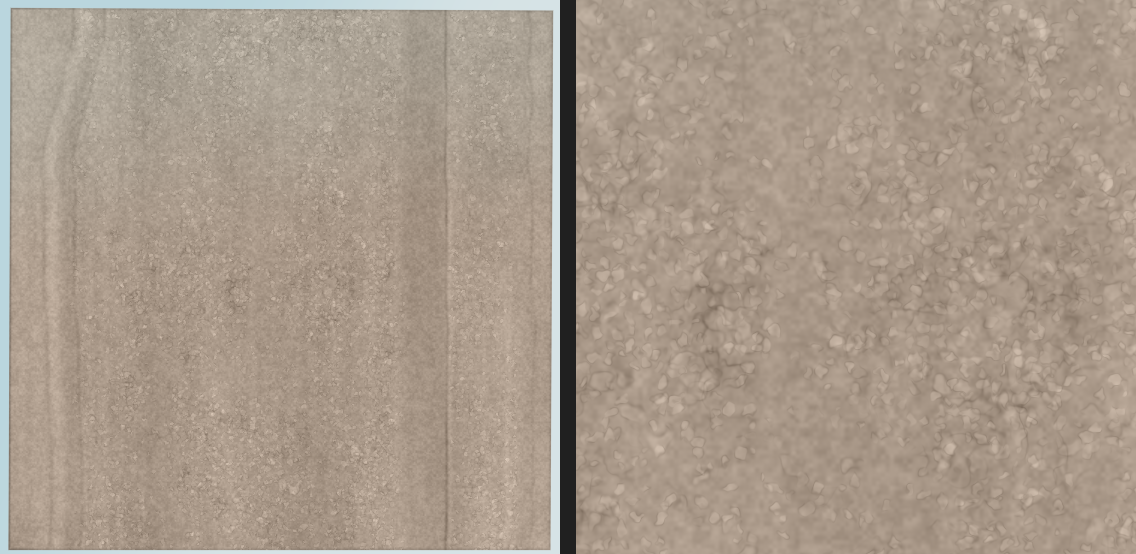
Left: the whole. Right: its middle third, enlarged.
This texture is drawn by a Shadertoy shader. Its source:

```glsl
// A square travertine tile on a pale blue backing: soft vertical sediment bands,
// wandering veins, and columns of small pale pebbles with dark broken rims.
// Every layer adds to one tone value, which then shades a grey-to-tan stone colour.

const vec3 STONE_GREY = vec3(0.672, 0.638, 0.586);
const vec3 STONE_TAN  = vec3(0.674, 0.607, 0.545);
const vec3 TONE_STEP  = vec3(0.060, 0.059, 0.058);
const vec3 BACK_BLUE  = vec3(0.73, 0.84, 0.87);
const vec3 BACK_PALE  = vec3(0.84, 0.89, 0.90);
const float BAND_GAIN = 0.85;
const float PEBBLE_GAIN = 0.95;
const float CRACK_GAIN = 1.5;
const float GRAIN_GAIN = 1.0;

vec2 hash2(vec2 p) {
    vec3 h = fract(vec3(p.xyx) * vec3(0.1031, 0.1030, 0.0973));
    h += dot(h, h.yzx + 33.33);
    return fract((h.xx + h.yz) * h.zy);
}

float noise(vec2 p) {
    vec2 i = floor(p), f = fract(p);
    f = f * f * (3.0 - 2.0 * f);
    float low = mix(hash2(i).x, hash2(i + vec2(1, 0)).x, f.x);
    float high = mix(hash2(i + vec2(0, 1)).x, hash2(i + vec2(1, 1)).x, f.x);
    return mix(low, high, f.y);
}

float fbm(vec2 p) {
    float sum = 0.0, gain = 0.533;
    for (int i = 0; i < 4; i++) {
        sum += gain * noise(p);
        p = mat2(1.6, 1.2, -1.2, 1.6) * p + 17.3;
        gain *= 0.5;
    }
    return sum;
}

// Soft bump of the given half width around zero
float line(float d, float width) { return exp(-d * d / (width * width)); }

// Soft-edged strip between two positions
float strip(float x, float a, float b, float soft) {
    return smoothstep(a - soft, a + soft, x) - smoothstep(b - soft, b + soft, x);
}

// Scattered rotated pebbles: x = pale body, y = dark rim broken into arcs
vec2 pebbles(vec2 p, float share) {
    vec2 cell = floor(p), result = vec2(0.0);
    vec2 warp = vec2(noise(p * 2.3), noise(p * 2.3 + 41.0)) - 0.5;
    float broken = smoothstep(0.3, 0.65, noise(p * 1.9 + 23.0));
    for (int j = -1; j <= 1; j++)
    for (int i = -1; i <= 1; i++) {
        vec2 id = cell + vec2(i, j);
        vec2 place = hash2(id), look = hash2(id + 71.7);
        vec2 d = p + warp * 0.5 - id - 0.15 - 0.7 * place;
        float turn = 6.283 * look.x;
        d = mat2(cos(turn), sin(turn), -sin(turn), cos(turn)) * d;
        float radius = mix(0.20, 0.46, look.y);
        float dist = length(d * vec2(0.9, 1.25)) - radius;
        float present = smoothstep(0.0, 0.15, share - hash2(id + 13.1).y);
        float body = present * smoothstep(0.12, -0.12, dist) * (0.35 + 0.65 * look.x);
        result = max(result, vec2(body, present * broken * line(dist - 0.10, 0.10)));
    }
    return result;
}

// Long sediment bands and the named veins
float bands(vec2 uv) {
    float sway = 0.012 * (noise(vec2(3.0, uv.y * 5.0)) - 0.5)
               + 0.006 * (noise(vec2(9.0, uv.y * 17.0)) - 0.5);
    float worn = 0.3 + 0.9 * noise(vec2(uv.x * 9.0, uv.y * 18.0));
    float tone = 0.8 * (noise(vec2(uv.x * 15.0 + sway * 20.0, uv.y * 1.3)) - 0.5);
    tone += 0.6 * (noise(vec2((uv.x + sway) * 75.0, uv.y * 2.5)) - 0.5);

    // Left vein: a pale ribbon that bends to the right near the top
    float bend = 0.105 + 0.055 * smoothstep(0.70, 0.97, uv.y) + 0.012 * smoothstep(0.5, 0.1, uv.y);
    float left = uv.x - bend - sway;
    tone += 0.85 * line(left + 0.010, 0.011) - 0.45 * line(left - 0.014, 0.013);
    tone -= worn * (0.9 * line(left + 0.026, 0.004) + line(left - 0.029, 0.0035));
    tone += 0.35 * line(left - 0.035, 0.004);

    // Smooth dark bed that ends in a sharp worn seam
    float seam = uv.x - 0.797 - 0.6 * sway;
    tone -= 0.55 * strip(uv.x + sway, 0.725, 0.797, 0.012);
    tone -= 1.9 * worn * line(seam, 0.0026);
    tone += 0.75 * line(seam - 0.007, 0.004) * smoothstep(0.9, 0.5, uv.y);

    // Right veins: a wavy dark one and a pale streak low down
    float right = uv.x - 0.940 - 2.0 * sway;
    tone -= 0.6 * line(right, 0.014) + worn * line(right - 0.010, 0.003);
    tone += 0.6 * line(uv.x - 0.905 - sway, 0.007) * smoothstep(0.55, 0.40, uv.y);
    return tone;
}

void mainImage(out vec4 fragColor, in vec2 fragCoord) {
    vec2 uv = fragCoord / iResolution.xy;
    vec2 p = fragCoord / iResolution.y;

    // Pebbles gather in upright columns and thin out in the smooth beds
    float columns = strip(uv.x, 0.14, 0.71, 0.03) + 0.8 * strip(uv.x, 0.805, 0.925, 0.01);
    float patches = smoothstep(0.25, 0.68, fbm(vec2(p.x * 17.0, p.y * 6.0) + 4.0));
    float rough = columns * (0.3 + 0.7 * patches);

    float tone = BAND_GAIN * bands(uv);
    tone += 0.9 * (fbm(p * 7.0) - 0.5) + 0.8 * (fbm(p * 45.0 + 6.0) - 0.5);
    tone -= 0.35 * line(length((uv - vec2(0.47, 0.50)) * vec2(1.0, 0.8)), 0.25);
    tone += 0.35 * smoothstep(0.25, 0.0, uv.x) + 0.25 * smoothstep(0.80, 0.88, uv.x);

    // Three pebble sizes, the small ones most common
    float scale = 46.0;
    for (int i = 0; i < 3; i++) {
        float share = (0.11 + 0.16 * float(i)) * (0.12 + 1.5 * rough);
        vec2 pebble = pebbles(p * scale + float(i) * 37.0, share);
        tone += PEBBLE_GAIN * (1.2 * pebble.x - 0.7 * pebble.y);
        scale *= 1.65;
    }

    // Short winding cracks, coarse and fine, and mineral grain
    float crack = line(fbm(p * vec2(42.0, 34.0) + 8.0) - 0.5, 0.025);
    crack += 0.7 * line(noise(p * 95.0 + 5.0) - 0.5, 0.07);
    tone -= CRACK_GAIN * crack * (0.12 + 0.6 * rough) * smoothstep(0.35, 0.85, noise(p * 33.0 + 3.0));
    tone += GRAIN_GAIN * (noise(p * 190.0) + 0.9 * noise(p * 370.0) - 0.95);

    // Grey upper part fading to tan below
    float warmth = smoothstep(0.90, 0.45, uv.y + 0.25 * (fbm(p * 3.0) - 0.5) - 0.12 * uv.x);
    vec3 stone = mix(STONE_GREY, STONE_TAN, warmth) + TONE_STEP * tone;

    // Slightly skewed tile outline, its thin shadow strongest at the left
    vec2 low = vec2(mix(0.015, 0.019, uv.y), 0.007);
    vec2 high = vec2(mix(0.983, 0.988, uv.y), mix(0.986, 0.981, uv.x));
    vec2 inset = min(uv - low, high - uv);
    float edge = min(inset.x, inset.y);
    stone *= 1.0 - mix(0.25, 0.10, smoothstep(0.0, 0.1, uv.x)) * line(edge - 0.001, 0.0025);
    vec3 backing = mix(BACK_BLUE, BACK_PALE, smoothstep(0.1, 0.7, uv.x + 0.5 * (0.5 - uv.y)));
    fragColor = vec4(mix(backing, stone, smoothstep(-0.0012, 0.0012, edge)), 1.0);
}
```
